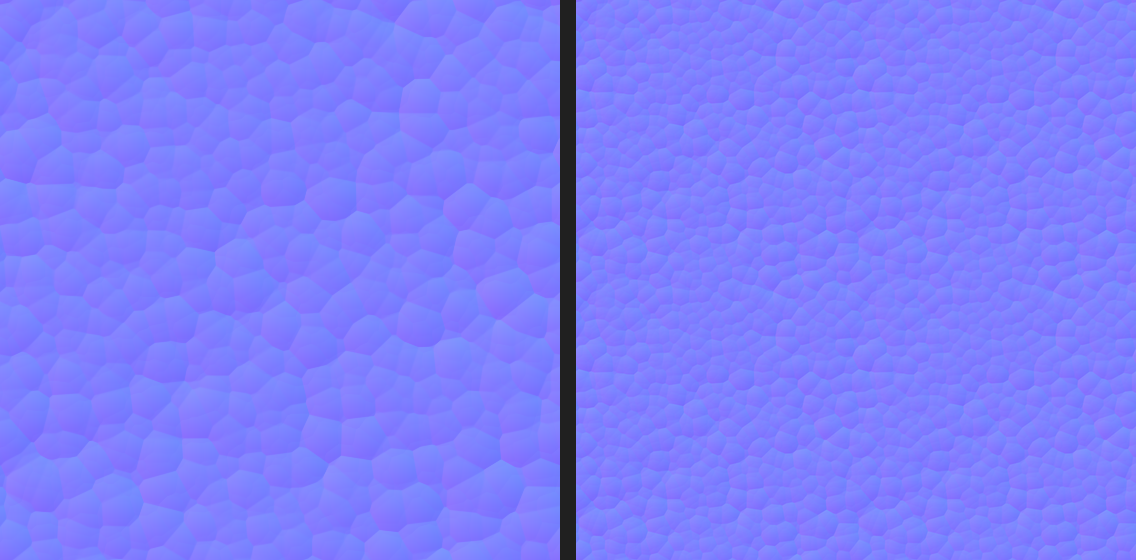
Left, the tile; right, the same tile 2 across and 2 down.
This texture map is drawn by a WebGL 1 fragment shader. Its source:

```glsl
precision highp float;

uniform vec2 u_resolution;

#define SITES 27.0          // dome sites across the tile
#define DETAIL_SITES 38.0   // sites of the faint inner facets
#define DETAIL 0.2          // strength of the inner facets
#define REGIONS 7.0         // patches of small and large domes
#define RELIEF_MIN 0.5      // height spread where domes are small
#define RELIEF_MAX 2.7      // height spread where domes are large
#define CREASE 24.0         // sharpness of the creases
#define SLOPE vec2(0.10, -0.12)

vec3 hash3(vec2 p) {
  vec3 q = fract(p.xyx * vec3(0.1031, 0.1030, 0.0973));
  q += dot(q, q.yxz + 33.33);
  return fract((q.xxy + q.yzz) * q.zyx);
}

// Value noise that wraps after the given period
float wrappedNoise(vec2 p, float period) {
  vec2 cell = floor(p);
  vec2 f = p - cell;
  f = f * f * (3.0 - 2.0 * f);
  vec2 a = mod(cell, period) + 71.0;
  vec2 b = mod(cell + 1.0, period) + 71.0;
  return mix(mix(hash3(a).x, hash3(vec2(b.x, a.y)).x, f.x),
             mix(hash3(vec2(a.x, b.y)).x, hash3(b).x, f.x), f.y);
}

// Slope of the upper envelope of paraboloids with random heights;
// a soft maximum keeps the creases smooth
vec2 domeSlope(vec2 uv, float count, float seed) {
  vec2 p = uv * count;
  vec2 home = floor(p);
  float top = -100.0;
  float total = 0.0;
  vec2 slope = vec2(0.0);
  for (int j = -2; j <= 2; j++) {
    for (int i = -2; i <= 2; i++) {
      vec2 cell = home + vec2(float(i), float(j));
      vec2 wrapped = mod(cell, count);
      vec3 rnd = hash3(wrapped + seed);
      float region = wrappedNoise(wrapped / count * REGIONS, REGIONS);
      float relief = mix(RELIEF_MIN, RELIEF_MAX, smoothstep(0.15, 0.85, region));
      vec2 toSite = cell + rnd.xy - p;
      float height = relief * (rnd.z - 1.0) - dot(toSite, toSite);
      float newTop = max(top, height);
      float keep = exp(CREASE * (top - newTop));
      float weight = exp(CREASE * (height - newTop));
      slope = slope * keep + toSite * weight;
      total = total * keep + weight;
      top = newTop;
    }
  }
  return slope / total;
}

void main() {
  vec2 uv = gl_FragCoord.xy / u_resolution;
  vec2 slope = domeSlope(uv, SITES, 3.0)
             + DETAIL * domeSlope(uv, DETAIL_SITES, 157.0);
  // Encode the surface normal as a colour
  vec3 normal = normalize(vec3(slope * SLOPE, 1.0));
  gl_FragColor = vec4(0.5 + 0.5 * normal, 1.0);
}
```
